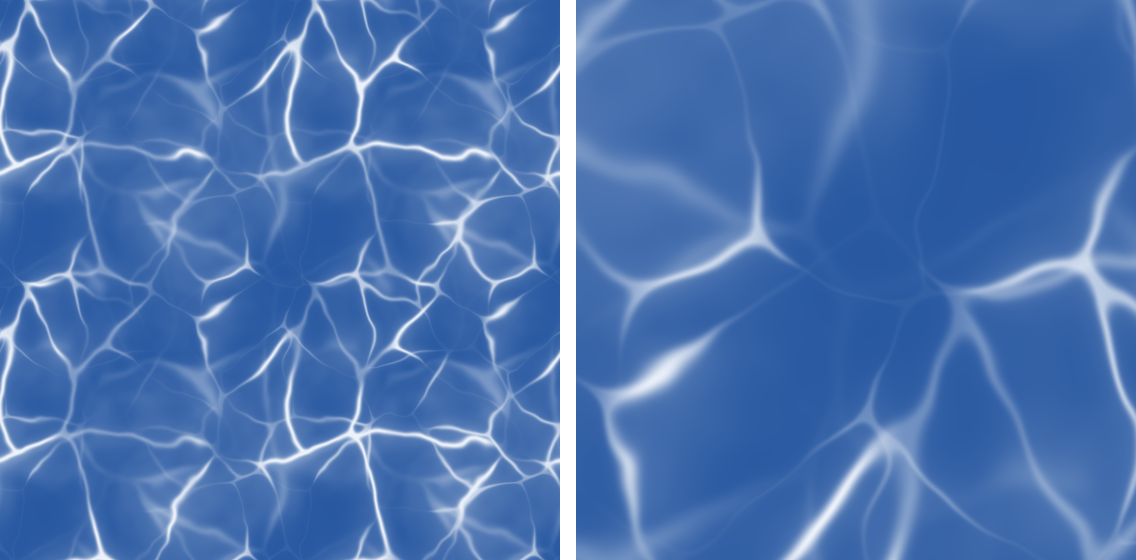
Left: the whole. Right: its middle third, enlarged.
Write a Shadertoy shader that draws this texture.

```glsl
// Tiling water caustics: pale light filaments over a cloudy blue pool.
#define REPEATS 1.95
#define CELLS 3.0
#define LINE_WIDTH 0.0085
#define WARP 0.10
#define WEB_ROUNDING 0.07
#define CLOUD_AMOUNT 0.17
#define DEEP_BLUE vec3(0.145, 0.335, 0.625)
#define FOAM_WHITE vec3(0.93, 0.95, 0.98)

vec2 hash2(vec2 cell, float seed) {
    vec2 k = vec2(dot(cell, vec2(127.1, 311.7)), dot(cell, vec2(269.5, 183.3)));
    return fract(sin(k + seed * 17.31) * 43758.5);
}

// Value noise that wraps once per unit square.
float tileNoise(vec2 p, float period, float seed) {
    p *= period;
    vec2 cell = floor(p), f = fract(p);
    vec2 s = f * f * f * (f * (f * 6.0 - 15.0) + 10.0);
    float a = hash2(mod(cell, period), seed).x;
    float b = hash2(mod(cell + vec2(1, 0), period), seed).x;
    float c = hash2(mod(cell + vec2(0, 1), period), seed).x;
    float d = hash2(mod(cell + vec2(1, 1), period), seed).x;
    return mix(mix(a, b, s.x), mix(c, d, s.x), s.y);
}

float tileFbm(vec2 p, float seed) {
    float sum = 0.0, gain = 0.5, period = 3.0;
    for (int i = 0; i < 4; i++) {
        sum += gain * tileNoise(p, period, seed + float(i));
        gain *= 0.5;
        period *= 2.0;
    }
    return sum / 0.9375;
}

// Bends straight cell borders into flowing curves.
vec2 warp(vec2 p, float seed) {
    vec2 offset = vec2(0.0);
    float amount = WARP, period = 4.0;
    for (int i = 0; i < 3; i++) {
        float s = seed + float(i) * 2.0;
        offset += amount * (vec2(tileNoise(p, period, s), tileNoise(p, period, s + 1.0)) - 0.5);
        amount *= 0.36;
        period = floor(period * 2.3);
    }
    return p + offset;
}

float smoothMin(float a, float b, float k) {
    float h = max(k - abs(a - b), 0.0) / k;
    return min(a, b) - h * h * k * 0.25;
}

// Distance to the nearest border of a wrapping Voronoi web, webbed at junctions.
float webDistance(vec2 p, float cells, float seed) {
    p *= cells;
    vec2 base = floor(p), f = fract(p), nearCell = vec2(0.0), nearPoint = vec2(0.0);
    float best = 8.0;
    for (int y = -1; y <= 1; y++)
    for (int x = -1; x <= 1; x++) {
        vec2 g = vec2(x, y);
        vec2 r = g + hash2(mod(base + g, cells), seed) - f;
        if (dot(r, r) < best) {
            best = dot(r, r);
            nearCell = g;
            nearPoint = r;
        }
    }
    float border = 8.0;
    for (int y = -2; y <= 2; y++)
    for (int x = -2; x <= 2; x++) {
        vec2 g = nearCell + vec2(x, y);
        vec2 r = g + hash2(mod(base + g, cells), seed) - f;
        vec2 gap = r - nearPoint;
        if (dot(gap, gap) > 0.00001)
            border = smoothMin(border, dot(0.5 * (r + nearPoint), normalize(gap)), WEB_ROUNDING);
    }
    return max(border, 0.0) / cells;
}

// Bright core with a faint halo; noise thins and fades it along its length.
float filaments(vec2 p, float cells, float seed, float width, float fadeFrom) {
    float d = webDistance(warp(p, seed), cells, seed);
    float flow = smoothstep(fadeFrom, fadeFrom + 0.45, tileNoise(p, 5.0, seed + 9.0));
    float w = width * mix(0.5, 1.15, flow);
    float core = exp(-d * d / (w * w));
    float halo = exp(-d / (4.0 * w));
    return (0.8 * core + 0.2 * halo) * mix(0.06, 1.0, flow);
}

void mainImage(out vec4 fragColor, in vec2 fragCoord) {
    vec2 uv = fragCoord / iResolution.xy;
    vec2 p = uv * REPEATS;

    // Canvas-wide gates make the repeats differ from one another.
    float mainGate = mix(0.4, 1.0, smoothstep(0.25, 0.5, tileNoise(uv, 5.0, 61.0)));
    float extraGate = smoothstep(0.4, 0.7, tileNoise(uv, 4.0, 73.0));

    // Main web, fine extra strands and out-of-focus smudges.
    float web = filaments(p, CELLS, 3.0, LINE_WIDTH, 0.2) * mainGate;
    float strands = filaments(p, CELLS + 1.0, 21.0, LINE_WIDTH * 0.75, 0.35) * mix(0.15, 0.8, extraGate);
    float smudges = 0.4 * filaments(p, CELLS, 42.0, LINE_WIDTH * 2.4, 0.5);

    // Cloudy depth, then light layers screened over it.
    float clouds = 0.015 + CLOUD_AMOUNT * smoothstep(0.35, 0.85, tileFbm(warp(p, 31.0), 50.0));
    float light = 1.0 - (1.0 - web) * (1.0 - strands) * (1.0 - smudges) * (1.0 - clouds);
    fragColor = vec4(mix(DEEP_BLUE, FOAM_WHITE, clamp(light, 0.0, 1.0)), 1.0);
}
```
